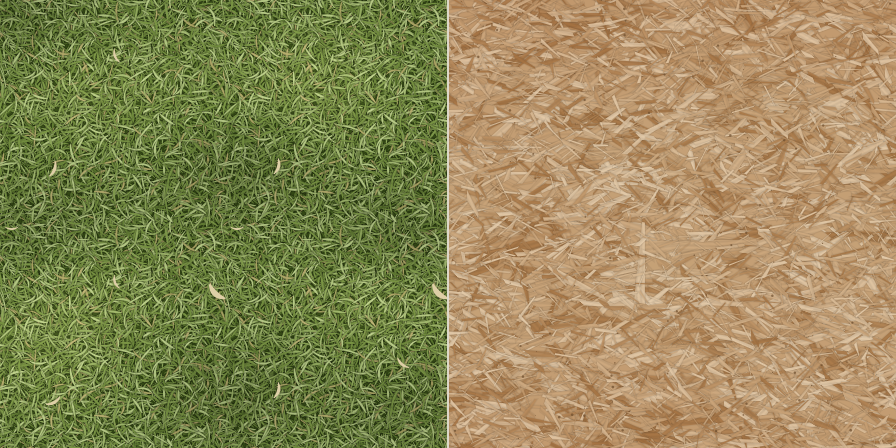
A WebGL 2 fragment shader for this texture:

```glsl
#version 300 es
precision highp float;
// Draws a mown lawn on the left and a board of pressed wood flakes on the right.
uniform vec2 u_resolution;
out vec4 outColor;

const float SEAM_X = 1.0, SEAM_HALF = 0.0022;
const float TILE = 0.5;              // the lawn repeats over this distance
const int BLADE_LAYERS = 11, FLAKE_LAYERS = 12, FEATURE_LAYER = 8;
const float BLADE_SHADE = 0.15, FLAKE_SHADE = 0.07, BOARD_GAIN = 1.04;
const vec3 SEAM = vec3(0.87, 0.85, 0.79);
const vec3 SOIL = vec3(0.20, 0.28, 0.08);
const vec3 GRASS_DARK = vec3(0.27, 0.37, 0.12);
const vec3 GRASS_MID = vec3(0.45, 0.55, 0.25);
const vec3 GRASS_LIGHT = vec3(0.68, 0.75, 0.50);
const vec3 STRAW = vec3(0.68, 0.62, 0.40);
const vec3 DRY_LEAF = vec3(0.87, 0.81, 0.65);
const vec3 WOOD_DARK = vec3(0.61, 0.43, 0.25);
const vec3 WOOD_MID = vec3(0.74, 0.60, 0.44);
const vec3 WOOD_PALE = vec3(0.84, 0.75, 0.63);

// Lawn patches: centre x, centre y, brightness change
const vec3 PATCHES[12] = vec3[](
  vec3(0.52, 0.63, -0.13), vec3(0.10, 0.48, -0.11), vec3(0.90, 0.48, -0.11),
  vec3(0.52, 0.10, -0.12), vec3(0.05, 0.97, -0.12), vec3(0.90, 0.08, -0.10),
  vec3(0.19, 0.81, 0.08), vec3(0.72, 0.81, 0.10), vec3(0.47, 0.74, 0.05),
  vec3(0.17, 0.36, 0.09), vec3(0.85, 0.33, 0.08), vec3(0.10, 0.20, 0.08));
// Dry leaves: centre, angle, half length
const vec4 LEAVES[11] = vec4[](
  vec4(0.482, 0.346, -0.75, 0.024), vec4(0.980, 0.346, -0.75, 0.024),
  vec4(0.898, 0.188, -0.70, 0.017), vec4(0.258, 0.370, -1.20, 0.016),
  vec4(0.258, 0.875, -1.20, 0.016), vec4(0.120, 0.622, 1.20, 0.018),
  vec4(0.120, 0.103, 0.50, 0.018), vec4(0.620, 0.628, 1.30, 0.018),
  vec4(0.620, 0.128, 1.30, 0.018), vec4(0.026, 0.490, 0.00, 0.014),
  vec4(0.529, 0.490, 0.00, 0.014));
// Broad flakes: centre, angle, half length
const vec4 BROAD[9] = vec4[](
  vec4(1.706, 0.740, -0.10, 0.065), vec4(1.560, 0.453, 0.05, 0.130),
  vec4(1.432, 0.414, 1.52, 0.090), vec4(1.927, 0.660, 0.55, 0.050),
  vec4(1.300, 0.360, -0.45, 0.055), vec4(1.105, 0.830, 1.10, 0.040),
  vec4(1.655, 0.650, 1.00, 0.045), vec4(1.840, 0.315, 0.30, 0.040),
  vec4(1.330, 0.590, 0.50, 0.070));

vec4 hash4(vec2 p) {
  vec4 q = fract(p.xyxy * vec4(0.1031, 0.1030, 0.0973, 0.1099));
  q += dot(q, q.wzxy + 33.33);
  return fract((q.xxyz + q.yzzw) * q.zywx);
}

vec2 turn(vec2 q, float a) {
  return vec2(q.x * cos(a) + q.y * sin(a), q.y * cos(a) - q.x * sin(a));
}

float cover(float d, float px) { return clamp(0.5 - d / px, 0.0, 1.0); }

// Distance to a bent blade that narrows at both ends
float bladeDist(vec2 q, float a, vec2 halfSize, float bend) {
  vec2 l = turn(q, a);
  float t = l.x / halfSize.x;
  l.y -= bend * halfSize.x * (t * t - 0.3);
  return max(abs(l.y) - halfSize.y * (1.0 - 0.7 * t * t), abs(l.x) - halfSize.x);
}

vec3 lawn(vec2 p, float px) {
  vec3 col = SOIL;
  for (int i = 0; i < BLADE_LAYERS; i++) {
    float n = 17.0 + float(i % 4) * 2.0, size = TILE / n;
    float height = float(i) / float(BLADE_LAYERS - 1);
    vec2 g = p / size + 0.37 * float(i);
    for (int k = 0; k < 9; k++) {
      vec2 cell = floor(g) + vec2(k % 3, k / 3) - 1.0;
      vec2 id = mod(cell, n) + 41.0 * float(i + 1);
      vec4 h = hash4(id), v = hash4(id + 17.3);
      vec2 halfSize = vec2(size * mix(0.4, 0.95, h.w), mix(0.0013, 0.0026, v.x));
      float d = bladeDist((g - cell - 0.2 - 0.6 * h.xy) * size, h.z * 3.14159, halfSize, 0.6 * (v.y - 0.5));
      float tone = 0.75 * v.z + 0.33 * height;
      vec3 blade = mix(GRASS_DARK, GRASS_MID, smoothstep(0.0, 0.5, tone));
      blade = mix(blade, GRASS_LIGHT, smoothstep(0.5, 1.08, tone));
      blade = mix(blade, STRAW, 0.8 * step(0.95, v.w));
      col *= 1.0 - BLADE_SHADE * smoothstep(0.004, 0.0, d);
      col = mix(col, blade, cover(d, px));
    }
  }
  // Broad light and dark patches
  float tone = 0.0;
  for (int i = 0; i < PATCHES.length(); i++) {
    vec2 q = (p - PATCHES[i].xy) / vec2(0.17, 0.13);
    tone += PATCHES[i].z * exp(-dot(q, q));
  }
  col *= 1.04 + tone;
  col = mix(col, STRAW, 0.8 * max(tone, 0.0));
  for (int i = 0; i < LEAVES.length(); i++) {
    vec4 f = LEAVES[i];
    float d = bladeDist(p - f.xy, f.z, vec2(f.w, f.w * f.w * 11.0), 0.3);
    col = mix(col, DRY_LEAF, cover(d, px));
  }
  return col;
}

// Lays one grained flake and its thin shadow over the colour
void layFlake(inout vec3 col, vec2 q, float a, vec2 halfSize, vec4 h, float px) {
  vec2 l = turn(q, a);
  float taper = 1.0 - 0.45 * h.x * (1.0 + l.x / halfSize.x);
  float d = max(abs(l.y) - halfSize.y * taper, abs(l.x + l.y * (h.y * 3.0 - 1.5)) - halfSize.x);
  float grain = sin(l.y * 620.0 + 6.3 * h.w + 2.0 * sin(l.x * 34.0));
  vec3 wood = mix(WOOD_DARK, WOOD_MID, smoothstep(0.0, 0.45, h.z));
  wood = mix(wood, WOOD_PALE, smoothstep(0.45, 1.0, h.z)) * (1.0 + 0.035 * grain);
  col *= 1.0 - FLAKE_SHADE * smoothstep(0.004, 0.0, d);
  col = mix(col, wood, 0.88 * cover(d, px));
}

vec3 board(vec2 p, float px) {
  vec3 col = WOOD_MID;
  for (int i = 0; i < FLAKE_LAYERS; i++) {
    float depth = float(i) / float(FLAKE_LAYERS - 1);
    float size = mix(0.10, 0.030, sqrt(depth));
    vec2 g = p / size + 0.41 * float(i);
    for (int k = 0; k < 9; k++) {
      vec2 cell = floor(g) + vec2(k % 3, k / 3) - 1.0;
      vec4 h = hash4(cell + 53.0 * float(i + 1)), v = hash4(cell + 53.0 * float(i) + 9.7);
      if (v.w > mix(0.9, 0.6, depth)) continue;
      vec2 halfSize = size * vec2(mix(0.35, 0.95, h.w), mix(0.035, 0.19, v.x * v.x));
      float angle = (h.z - 0.5) * mix(1.2, 3.0, v.y);
      layFlake(col, (g - cell - 0.2 - 0.6 * h.xy) * size, angle, halfSize, v.yxzw, px);
    }
    if (i == FEATURE_LAYER) for (int k = 0; k < BROAD.length(); k++) {
      vec4 f = BROAD[k], h = hash4(f.xy * 91.0);
      h.z = 0.45 + 0.4 * h.z;
      layFlake(col, p - f.xy, f.z, vec2(f.w, 0.007 + 0.06 * f.w), h, px);
    }
  }
  // Warmer top and lower edge, uneven stain, dark specks
  float warm = smoothstep(0.65, 1.0, p.y) + 0.5 * smoothstep(0.3, 0.0, p.y);
  warm += 0.25 * sin(p.x * 9.0 + 2.0 * sin(p.y * 7.0)) * sin(p.y * 13.0 + p.x * 4.0);
  col *= BOARD_GAIN - 0.045 * warm * vec3(0.4, 1.0, 1.5);
  vec2 g = p * 34.0;
  vec4 h = hash4(floor(g) + 7.0);
  float speck = length((fract(g) - 0.25 - 0.5 * h.xy) / 34.0) - 0.003 * h.w;
  return mix(col, WOOD_DARK * 0.7, 0.7 * step(0.86, h.z) * cover(speck, px));
}

void main() {
  vec2 p = gl_FragCoord.xy / u_resolution * vec2(2.0, 1.0);
  float px = 1.0 / u_resolution.y;
  vec3 col = p.x < SEAM_X ? lawn(p, px) : board(p, px);
  col = mix(col, SEAM, cover(abs(p.x - SEAM_X) - SEAM_HALF, px));
  outColor = vec4(col, 1.0);
}
```
